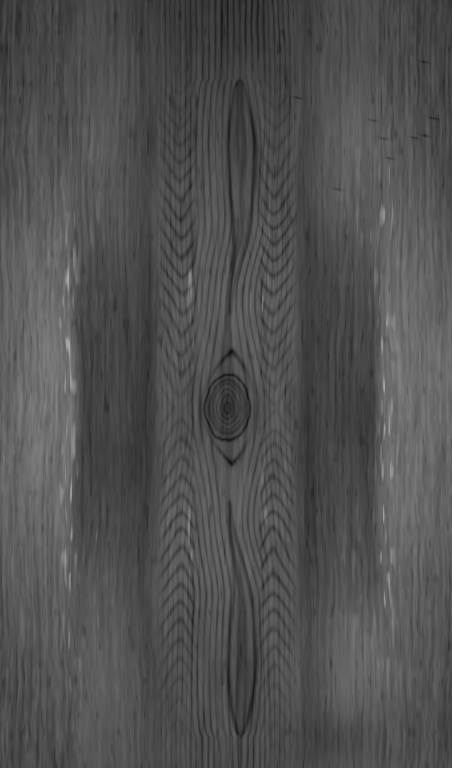
Give the GLSL for this texture, as a Shadertoy shader.

```glsl
// Grey wood veneer: mirrored cathedral grain around a central knot.

const float ASPECT = 0.59;                  // canvas width in canvas heights
const vec2  KNOT_POS = vec2(0.297, 0.469);
const vec2  KNOT_SIZE = vec2(0.029, 0.043);
const vec2  EYE_SIZE = vec2(0.035, 0.074);  // pointed halo of the knot
const float CATHEDRAL_AXIS = 0.061;         // distance of arches from the knot
const float SPINDLE_START = 0.115;
const float SPINDLE_LENGTH = 0.312;
const float FIBRE_DEPTH = 0.13;
const float SIDE_TONE = 0.445;
const float BAND_TONE = 0.265;
const float HEART_TONE = 0.365;

float hash(vec2 p) {
    vec3 q = fract(vec3(p.xyx) * 0.1031);
    q += dot(q, q.yzx + 33.33);
    return fract((q.x + q.y) * q.z);
}

float noise(vec2 p) {
    vec2 i = floor(p), f = fract(p);
    f = f * f * (3.0 - 2.0 * f);
    return mix(mix(hash(i), hash(i + vec2(1, 0)), f.x),
               mix(hash(i + vec2(0, 1)), hash(i + vec2(1, 1)), f.x), f.y);
}

float fbm(vec2 p) {
    float sum = 0.0, amp = 0.5;
    for (int i = 0; i < 4; i++) {
        sum += amp * noise(p);
        p = p * 2.03 + 17.3;
        amp *= 0.5;
    }
    return sum / 0.9375;
}

float bell(float x, float width) { return exp(-x * x / (width * width)); }

// Thin late-wood lines, one per unit of phase
float grainLine(float phase) { return pow(0.5 + 0.5 * cos(6.2832 * phase), 3.0); }

// Broad shading: bright sides, dark bands, lighter heart
float plankTone(vec2 d, float ax, float ay) {
    float wobble = 0.016 * (fbm(d * vec2(12.0, 9.0) + 40.0) - 0.5);
    float side = mix(0.30, SIDE_TONE, bell(ay, 0.29));
    side -= 0.035 * smoothstep(0.24, 0.31, ax);
    float band = mix(0.335, BAND_TONE, bell(ay, 0.21));
    band += 0.035 * bell(ax - 0.17, 0.035) * bell(ay - 0.33, 0.12);
    band -= 0.05 * bell(ax - 0.10, 0.02);
    float heart = mix(0.28, HEART_TONE, bell(ay - 0.14, 0.25));
    float tone = mix(heart, band, smoothstep(0.078, 0.108, ax + wobble));
    tone = mix(tone, side, smoothstep(0.186, 0.208, ax + wobble));
    tone -= 0.05 * smoothstep(0.33, 0.53, d.y);
    tone += 0.05 * bell(d.x - 0.18, 0.06) * bell(d.y + 0.33, 0.07);
    tone -= 0.07 * bell(d.x - 0.15, 0.05) * bell(d.y + 0.43, 0.035);
    return tone + 0.06 * (fbm(d * vec2(14.0, 6.0) + 9.0) - 0.5);
}

void mainImage(out vec4 fragColor, in vec2 fragCoord) {
    vec2 p = fragCoord / iResolution.xy * vec2(ASPECT, 1.0);
    float px = 1.0 / iResolution.y;
    vec2 d = p - KNOT_POS;
    float ax = abs(d.x), ay = abs(d.y);
    float drift = fbm(vec2(d.x * 14.0, d.y * 7.0) + 60.0) - 0.5;
    float tone = plankTone(d, ax, ay);

    // Spindle figure above and below the knot
    float t = (ay - SPINDLE_START) / SPINDLE_LENGTH;
    float inSpan = smoothstep(0.0, 0.04, t) * smoothstep(1.02, 0.99, t);
    float spineX = 0.003 + 0.016 * smoothstep(0.0, 0.45, t) - 0.003 * smoothstep(0.6, 1.0, t);
    float halfWidth = 0.019 * smoothstep(0.0, 0.72, t) * sqrt(clamp((1.0 - t) * 3.5, 0.0, 1.0));
    float spindle = abs(d.x - spineX + 0.004 * drift) - halfWidth;

    // Heart grain parts around the knot and the spindle
    float bulge = 0.036 * bell(ay, 0.085) + 0.6 * halfWidth;
    float cx = d.x - spineX * smoothstep(0.1, 0.25, ay);
    float flow = sqrt(cx * cx + bulge * bulge) - bulge + 0.007 * drift;
    float heartMask = smoothstep(0.056, 0.042, ax);
    tone -= 0.085 * heartMask * grainLine(flow * 125.0) * (0.4 + noise(d * vec2(90.0, 12.0)));

    // Nested arches on both sides, apex towards the knot
    float axis = CATHEDRAL_AXIS + 0.006 * (noise(vec2(ay * 12.0, 3.0)) - 0.5);
    float sx = ax - axis;
    float arch = ay * 42.0 - 68.0 * (sqrt(sx * sx + 0.00002) - 0.0045) + 1.6 * drift;
    float archMask = smoothstep(0.038, 0.048, ax) * smoothstep(0.094, 0.078, ax);
    float archSpan = bell(ay - 0.19, 0.17);
    tone -= 0.10 * archMask * archSpan * grainLine(arch);
    tone -= 0.05 * archMask * grainLine((ax + 0.02 * bell(ay, 0.12) + 0.008 * drift) * 150.0);

    // Straight grain outside the heart
    float outer = smoothstep(0.085, 0.11, ax);
    tone -= 0.035 * outer * grainLine((d.x + 0.02 * drift) * 105.0) * noise(d * vec2(60.0, 6.0) + 5.0);

    // Spindle shade and rim
    tone -= inSpan * 0.025 * smoothstep(0.002, -0.002, spindle);
    tone -= inSpan * 0.10 * bell(spindle, 0.0016 + px) * (0.5 + 0.8 * noise(d * vec2(40.0, 25.0)));

    // Halo with dark tips
    vec2 e = (d - vec2(0.006 * ay / EYE_SIZE.y, 0.0)) / EYE_SIZE;
    float eye = abs(e.x) - (1.0 - e.y * e.y) + 0.2 * drift;
    float nearTip = smoothstep(0.5, 0.95, abs(e.y)) * smoothstep(1.25, 1.0, abs(e.y));
    tone -= (0.045 + 0.09 * nearTip) * bell(eye, 0.10) * smoothstep(1.3, 1.1, abs(e.y));
    tone -= 0.09 * bell(e.x, 0.17) * bell(abs(e.y) - 0.96, 0.09);

    // Knot rings
    vec2 k = d / KNOT_SIZE;
    float r = length(k) + 0.22 * (fbm(k * 1.7 + 20.0) - 0.5);
    float inKnot = smoothstep(1.06, 0.98, r);
    tone -= inKnot * (0.035 + 0.06 * grainLine(r * 6.0) + 0.07 * bell(r, 0.35));
    tone -= 0.10 * bell(r - 1.0, 0.06) + 0.06 * bell(r - 0.77, 0.05);

    // Fibres, pores and pale flecks
    vec2 fib = vec2(d.x + 0.012 * drift, d.y);
    float fibre = 0.6 * noise(fib * vec2(330.0, 14.0)) + 0.4 * noise(fib * vec2(520.0, 75.0) + 31.0);
    float pore = smoothstep(0.78, 0.97, noise(fib * vec2(300.0, 45.0) + 77.0));
    float fleck = smoothstep(0.62, 0.95, noise(fib * vec2(290.0, 36.0) + 130.0));
    float streak = bell(ax - 0.207, 0.011) * bell(ay - 0.12, 0.24)
                 + 0.8 * bell(ax - 0.046 - 0.05 * max(ay - 0.12, 0.0), 0.005) * bell(ay - 0.15, 0.09)
                 + 0.3 * bell(ax - 0.17, 0.03) * bell(ay - 0.22, 0.13);
    tone += FIBRE_DEPTH * (fibre - 0.5) * mix(0.7, 1.1, smoothstep(0.18, 0.22, ax));
    tone += 0.24 * fleck * streak - 0.05 * pore;

    // Small scattered scars
    for (int i = 0; i < 9; i++) {
        float n = float(i);
        vec2 s = d - vec2(mix(0.05, 0.27, hash(vec2(n, 2.0))), mix(0.15, 0.5, hash(vec2(n, 7.0))));
        tone -= 0.10 * bell(s.x, 0.006) * bell(s.y + 0.2 * s.x, 0.001 + 0.5 * px);
    }
    fragColor = vec4(vec3(clamp(tone, 0.0, 1.0)), 1.0);
}
```
